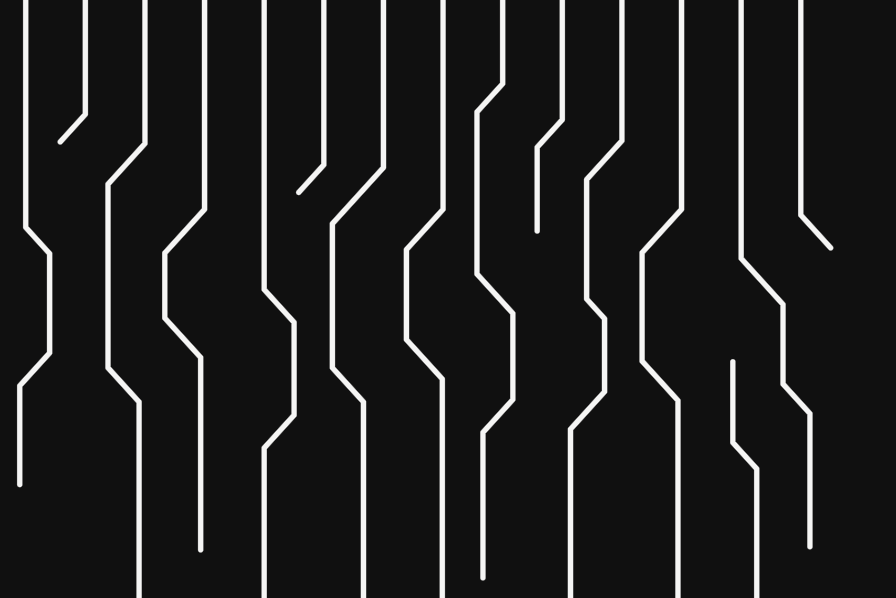
This pattern is drawn by a WebGL 1 fragment shader. Its source:

```glsl
precision highp float;
// Draws pale circuit-like traces running down a near-black field, with slanted jogs and round ends.

uniform vec2 u_resolution;

const vec3 FIELD = vec3(0.063);
const vec3 INK = vec3(0.962, 0.960, 0.957);
const float LANES = 14.0;
const float FIRST_X = 0.043;       // lengths are in canvas heights
const float SPACING = 0.0997;
const float HALF_WIDTH = 0.0045;
const float SLANT = 1.1;           // drop per sideways step in a jog
const float EDGE_SOFTNESS = 1.2;   // edge blend, in pixels
const float OFF_CANVAS = 1.1;

float segmentDistance(vec2 p, vec2 a, vec2 b) {
  vec2 ab = b - a;
  float t = clamp(dot(p - a, ab) / max(dot(ab, ab), 1e-6), 0.0, 1.0);
  return length(p - a - ab * t);
}

// Moves the pen in a straight line and keeps the nearest distance.
void lineTo(vec2 p, vec2 target, inout vec2 pen, inout float d) {
  d = min(d, segmentDistance(p, pen, target));
  pen = target;
}

// Drops to the bend height, then slants sideways by shift.
void jog(vec2 p, float bend, float shift, inout vec2 pen, inout float d) {
  lineTo(p, vec2(pen.x, bend), pen, d);
  lineTo(p, pen + vec2(shift, SLANT * abs(shift)), pen, d);
}

// Four lane roles repeat so that neighbours make room for each other.
float laneDistance(vec2 p, float lane) {
  float role = mod(lane, 4.0);
  float vary = fract(lane * 0.2 + 0.001);
  float scatter = fract(lane * 0.618);
  bool busy = mod(lane, 12.0) > 7.5;
  bool outer = lane > LANES - 2.5;
  vec2 pen = vec2(FIRST_X + lane * SPACING, -0.1);
  float end = OFF_CANVAS;
  float d = 10.0;

  if (role < 0.5) {
    // Bulges right into the space below a stub
    if (busy) jog(p, 0.14, -0.043, pen, d);
    jog(p, 0.38 + 0.13 * vary, 0.04 + 0.0025 * lane, pen, d);
    jog(p, 0.59 + 0.13 * vary, outer ? 0.045 : -0.05, pen, d);
    end = 0.81 + 0.26 * vary;
  } else if (role < 1.5) {
    // Short stub
    float bend = 0.29 - 0.16 * scatter + (outer ? 0.075 : 0.0);
    jog(p, bend, outer ? 0.05 : -0.042, pen, d);
    end = pen.y + (busy ? 0.14 : 0.0);
  } else if (role < 2.5) {
    // Wide bulge to the left
    jog(p, 0.22 + 0.085 * scatter, -0.05 - 0.05 * scatter, pen, d);
    jog(p, busy ? 0.5 : 0.615, busy ? 0.03 : 0.052, pen, d);
    if (busy) jog(p, 0.655, -0.057, pen, d);
  } else {
    // Shorter bulge to the left
    jog(p, 0.35, -0.058 - 0.01 * scatter, pen, d);
    jog(p, 0.64 - 0.18 * vary, 0.06, pen, d);
    end = 1.22 - 0.5 * vary;
  }
  lineTo(p, vec2(pen.x, end), pen, d);
  return d;
}

// Trace that starts midway and leaves through the lower edge
float lowerTraceDistance(vec2 p) {
  vec2 pen = vec2(FIRST_X + 11.86 * SPACING, 0.605);
  float d = 10.0;
  jog(p, 0.74, 0.04, pen, d);
  lineTo(p, vec2(pen.x, OFF_CANVAS), pen, d);
  return d;
}

void main() {
  vec2 p = gl_FragCoord.xy / u_resolution.y;
  p.y = 1.0 - p.y;  // measure downward from the top edge

  float d = lowerTraceDistance(p);
  for (float lane = 0.0; lane < LANES; lane += 1.0) {
    d = min(d, laneDistance(p, lane));
  }

  float blend = EDGE_SOFTNESS / u_resolution.y;
  float coverage = clamp(0.5 - (d - HALF_WIDTH) / blend, 0.0, 1.0);
  gl_FragColor = vec4(mix(FIELD, INK, coverage), 1.0);
}
```
